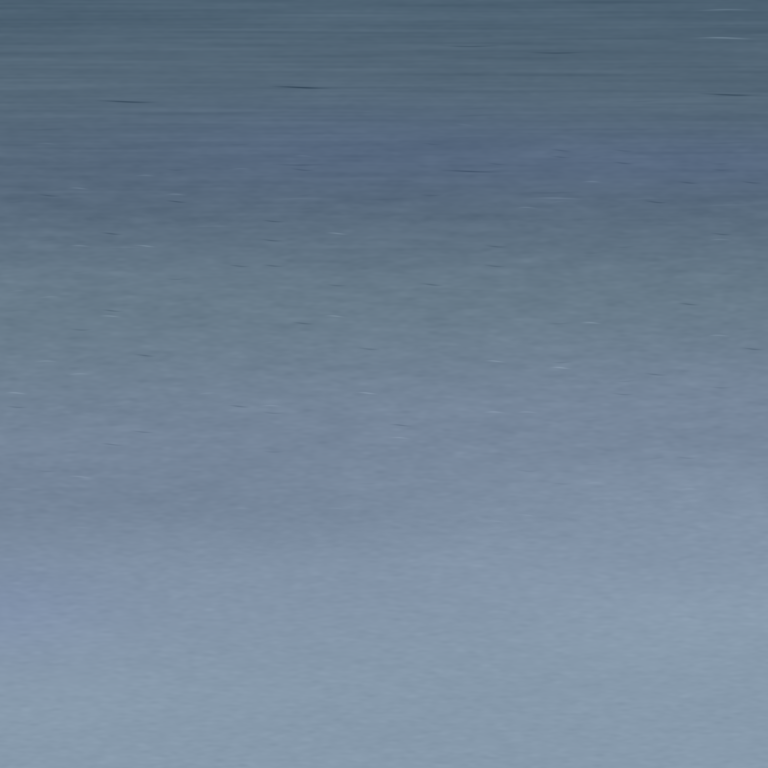
Reproduce this texture procedurally as a three.js fragment shader.

```glsl
// Calm blue-grey water, dark and streaked far away, pale and smooth up close.
varying vec2 vUv;

vec2 hash2(vec2 cell) {
  vec2 q = fract(cell * vec2(0.1031, 0.1137));
  q += dot(q, q.yx + 33.33);
  return fract((q.x + q.y) * q.yx * vec2(1.7, 2.3) * 7.31);
}

// Cellular noise: soft blobs of random sign, one per cell, about -1 to 1
float blobNoise(vec2 p) {
  vec2 cell = floor(p);
  float sum = 0.0;
  for (int j = -1; j <= 1; j++) {
    for (int i = -1; i <= 1; i++) {
      vec2 id = cell + vec2(float(i), float(j));
      vec2 away = p - id - hash2(id);
      float soft = max(0.0, 1.0 - dot(away, away));
      sum += (hash2(id + 57.0).x * 2.0 - 1.0) * soft * soft;
    }
  }
  return sum;
}

// Sparse thin dashes: only a few cells carry one, light or dark
float dashes(vec2 p, float share) {
  vec2 cell = floor(p);
  vec2 pick = hash2(cell + 19.0);
  vec2 away = fract(p) - mix(vec2(0.45), vec2(0.55), hash2(cell));
  away.y += 0.12 * sin(away.x * 5.0 + pick.y * 6.0);
  float body = exp(-away.y * away.y * 60.0) * smoothstep(0.42, 0.0, abs(away.x));
  return body * step(pick.x, share) * (pick.y * 2.0 - 1.0);
}

// Broad undulation from layered sines
float swell(vec2 p) {
  return 0.5 * sin(p.x * 2.3 + p.y * 13.0 + 0.7)
       + 0.3 * sin(p.x * 5.1 - p.y * 21.0 + 2.0)
       + 0.2 * sin(p.x * 3.7 + p.y * 37.0 + 4.1);
}

float softPatch(vec2 p, vec2 center, vec2 radius) {
  vec2 d = (p - center) / radius;
  return exp(-dot(d, d));
}

vec3 waterGradient(float height) {
  vec3 color = vec3(0.530, 0.604, 0.675);
  color = mix(color, vec3(0.518, 0.586, 0.664), smoothstep(0.10, 0.25, height));
  color = mix(color, vec3(0.462, 0.526, 0.605), smoothstep(0.23, 0.43, height));
  color = mix(color, vec3(0.412, 0.486, 0.546), smoothstep(0.43, 0.62, height));
  color = mix(color, vec3(0.348, 0.418, 0.490), smoothstep(0.60, 0.76, height));
  color = mix(color, vec3(0.324, 0.399, 0.462), smoothstep(0.76, 0.90, height));
  return mix(color, vec3(0.303, 0.383, 0.448), smoothstep(0.90, 1.0, height));
}

void main() {
  vec2 uv = vUv;
  float far = smoothstep(0.55, 0.95, uv.y);
  float middle = smoothstep(0.22, 0.50, uv.y) * (1.0 - smoothstep(0.72, 0.90, uv.y));

  // Base tone, with the near bands rising to the right
  float tilt = 0.10 * (uv.x - 0.5) * (1.0 - smoothstep(0.3, 0.75, uv.y));
  vec3 color = waterGradient(uv.y - tilt);
  color += 0.004 * swell(uv);

  // Bluish and pale areas
  vec3 blueTint = vec3(-0.002, -0.003, 0.016);
  color += blueTint * softPatch(uv, vec2(0.45, 0.81), vec2(0.30, 0.06));
  color += blueTint * softPatch(uv, vec2(0.92, 0.79), vec2(0.28, 0.04));
  color += blueTint * softPatch(uv, vec2(0.0, 0.21), vec2(0.14, 0.06));
  color += 0.016 * softPatch(uv, vec2(0.92, 0.20), vec2(0.32, 0.06));
  color += 0.014 * softPatch(uv, vec2(0.05, 0.90), vec2(0.45, 0.05));
  color -= 0.012 * softPatch(uv, vec2(0.25, 0.34), vec2(0.28, 0.04));

  // Long far streaks, shorter ripples nearby, faint grain
  float longStreaks = 0.7 * blobNoise(uv * vec2(3.5, 130.0))
                    + 0.9 * blobNoise(uv * vec2(7.0, 330.0) + 31.0);
  float ripples = blobNoise(uv * vec2(26.0, 150.0) + 11.0);
  float grain = blobNoise(uv * vec2(95.0, 300.0) + 5.0);
  float clouds = blobNoise(uv * vec2(4.0, 18.0) + 73.0);
  color += 0.016 * far * longStreaks;
  color += (0.004 + 0.007 * middle) * ripples;
  color += 0.010 * (1.0 - 0.5 * far) * grain;
  color += 0.006 * clouds;

  // Scattered glints and dark wave edges
  color += 0.13 * far * dashes(uv * vec2(9.0, 110.0), 0.09);
  color += 0.07 * middle * dashes(uv * vec2(24.0, 120.0) + 7.0, 0.08);

  gl_FragColor = vec4(color, 1.0);
}
```
